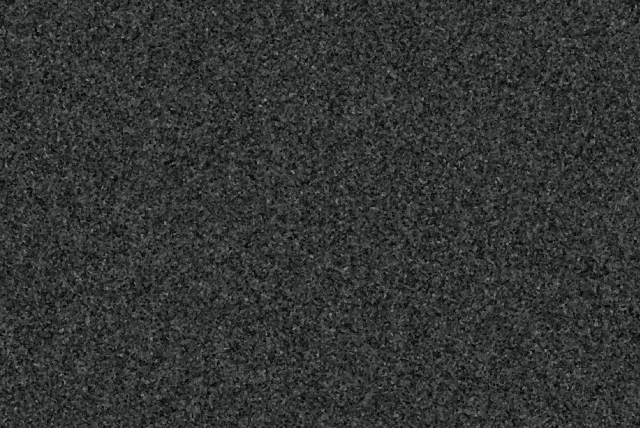
Give the GLSL for this texture, as a WebGL 1 fragment shader.

```glsl
precision highp float;

// Dark charcoal surface of densely packed mineral grit.
// Two sizes of randomly turned, softly joined flakes set the grain, a few
// flakes glint, and a faint broad mottling varies the overall brightness.

uniform vec2 u_resolution;

const float TURN = 6.2831853;
const float COARSE_ROWS = 185.0;   // flakes per canvas height
const float FINE_ROWS = 310.0;
const float BASE_TONE = 0.196;

vec3 hash3(vec2 cell, float seed) {
  vec3 p = fract(vec3(cell.xyx + seed) * vec3(0.1031, 0.1030, 0.0973));
  p += dot(p, p.yxz + 33.33);
  return fract((p.xxy + p.yzz) * p.zyx);
}

float valueNoise(vec2 p, float seed) {
  vec2 cell = floor(p);
  vec2 f = fract(p);
  f = f * f * (3.0 - 2.0 * f);
  float low = mix(hash3(cell, seed).x, hash3(cell + vec2(1.0, 0.0), seed).x, f.x);
  float high = mix(hash3(cell + vec2(0.0, 1.0), seed).x, hash3(cell + 1.0, seed).x, f.x);
  return mix(low, high, f.y);
}

// Squared distance to a flake centre, shortened along the flake's long axis.
float flakeDistance(vec2 offset, float angle, float stretch) {
  float c = cos(angle);
  float s = sin(angle);
  vec2 local = vec2(c * offset.x + s * offset.y, c * offset.y - s * offset.x);
  local *= vec2(1.0 / stretch, stretch);
  return dot(local, local);
}

// Blended flakes: x is a tone centred on zero, y is the share of glinting flakes.
vec2 flakes(vec2 p, float stretch, float sharpness, float seed) {
  vec2 cell = floor(p);
  vec2 sum = vec2(0.0);
  float total = 0.0001;
  for (int j = -1; j <= 1; j++) {
    for (int i = -1; i <= 1; i++) {
      vec2 id = cell + vec2(float(i), float(j));
      vec3 place = hash3(id, seed);
      vec3 look = hash3(id, seed + 57.3);
      float d = flakeDistance(p - id - place.xy, place.z * TURN, stretch);
      float weight = exp(-sharpness * d);
      float glint = smoothstep(0.93, 0.97, look.z);
      sum += weight * vec2(look.x + look.y - 1.0, glint);
      total += weight;
    }
  }
  return sum / total;
}

// Shadows lean slightly green; bright flakes are neutral grey.
vec3 charcoal(float tone) {
  float coolness = 1.0 - smoothstep(0.22, 0.36, tone);
  return vec3(tone) + coolness * vec3(-0.006, 0.002, 0.001);
}

void main() {
  vec2 p = gl_FragCoord.xy / u_resolution.y;

  vec2 coarse = flakes(p * COARSE_ROWS, 1.25, 7.0, 11.0);
  vec2 fine = flakes(p * FINE_ROWS, 1.1, 7.0, 83.0);
  float mottling = valueNoise(p * 14.0, 5.0) + valueNoise(p * 45.0, 29.0) - 1.0;

  float tone = BASE_TONE;
  tone += 0.165 * coarse.x + 0.15 * coarse.y;
  tone += 0.105 * fine.x + 0.03 * fine.y;
  tone += 0.014 * mottling;

  gl_FragColor = vec4(charcoal(clamp(tone, 0.04, 0.75)), 1.0);
}
```
